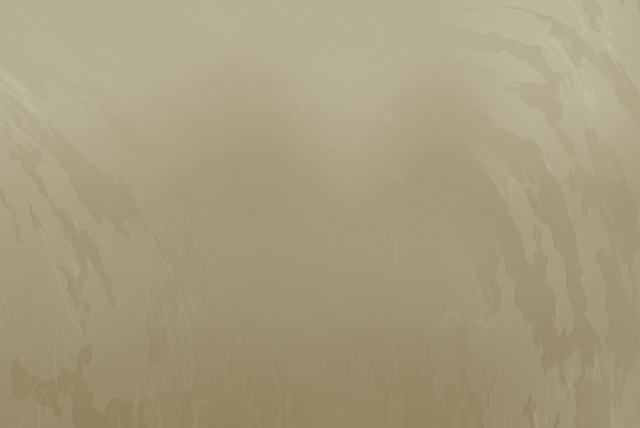
Reproduce this texture procedurally as a WebGL 2 fragment shader.

```glsl
#version 300 es
precision highp float;
// Weathered khaki plaster: cloudy light from above, ragged flaking streaks at the sides, fine scratches.
uniform vec2 u_resolution;
out vec4 fragColor;

float hash(vec2 cell) {
    vec3 h = fract(vec3(cell.xyx) * 0.1031);
    h += dot(h, h.yzx + 33.33);
    return fract((h.x + h.y) * h.z);
}

float noise(vec2 p) {
    vec2 cell = floor(p), f = fract(p);
    f = f * f * (3.0 - 2.0 * f);
    return mix(mix(hash(cell), hash(cell + vec2(1, 0)), f.x),
               mix(hash(cell + vec2(0, 1)), hash(cell + vec2(1, 1)), f.x), f.y);
}

float fbm(vec2 p) {
    float sum = 0.0, gain = 0.52;
    for (int i = 0; i < 5; i++) {
        sum += gain * noise(p);
        p = mat2(1.9, 0.3, -0.3, 1.9) * p + 17.3;
        gain *= 0.5;
    }
    return sum;
}

// Leans the vertical grain to the left as it rises
vec2 bend(vec2 p) {
    float rise = max(p.y - 0.15, 0.0);
    float lean = mix(0.85, 0.4, smoothstep(0.9, 1.35, p.x));
    return vec2(p.x + lean * rise * rise, p.y);
}

// Ragged, elongated field whose threshold outlines the flakes
float flakeField(vec2 p) {
    vec2 q = bend(p);
    q += 0.016 * (vec2(noise(p * 38.0), noise(p * 38.0 + 71.0)) - 0.5);
    float streaks = fbm(q * vec2(25.0, 5.5));
    float blotches = fbm(p * vec2(13.0, 9.0) + 40.0);
    float lowLeft = smoothstep(0.5, 0.1, p.y) * smoothstep(0.6, 0.1, p.x);
    return mix(streaks, blotches, 0.25 + 0.4 * lowLeft);
}

float flake(vec2 p) {
    return smoothstep(-0.022, 0.022, flakeField(p) - 0.5);
}

void main() {
    vec2 uv = gl_FragCoord.xy / u_resolution;
    vec2 p = gl_FragCoord.xy / u_resolution.y;
    float left = 1.0 - smoothstep(0.08, 0.42, uv.x);
    float right = smoothstep(0.66, 0.83, uv.x);

    // Broad cloudy light, reaching lower at the sides and right of centre
    float cloud = fbm(p * 2.6 + 5.0) - 0.5;
    float glow = exp(-pow((uv.x - 0.55) / 0.09, 2.0));
    float horizon = 0.75 - 0.15 * glow - 0.13 * left - 0.13 * right + 0.2 * cloud;
    float tone = 0.06 + 0.38 * smoothstep(-0.02, 0.46, uv.y);
    tone += 0.44 * smoothstep(-0.2, 0.2, uv.y - horizon) + 0.12 * cloud;
    tone += 0.3 * exp(-dot(uv - vec2(1.0, 0.03), uv - vec2(1.0, 0.03)) * 50.0);
    tone -= 0.1 * smoothstep(0.93, 1.0, uv.x) * smoothstep(0.3, 0.7, uv.y);

    // Flakes, with a faint lit rim along their edges
    float body = flake(p);
    float rim = body - flake(p + vec2(-0.0035, 0.003));
    float patches = smoothstep(0.28, 0.6, fbm(p * 3.2 + 23.0));
    float cover = max(left * smoothstep(1.05, 0.5, uv.y), right) * mix(0.45, 1.0, patches);
    cover = max(cover, 0.35 * patches * smoothstep(0.4, 0.05, uv.y));
    tone += cover * (0.17 * (body - 0.42) + 0.1 * rim);

    // Hairline scratches along the bent grain, broken into sparse groups
    vec2 q = bend(p) + 0.004 * noise(p * 45.0);
    float strand = abs(noise(q * vec2(48.0, 6.0) + 9.0) - 0.5);
    float hairline = 1.0 - smoothstep(0.012, 0.045 + fwidth(strand) * 0.4, strand);
    float group = smoothstep(0.55, 0.72, noise(q * vec2(11.0, 7.0) + 31.0));
    tone += 0.13 * hairline * group * mix(0.55, 1.0, max(left, right));

    // Fine horizontal grain
    tone += 0.035 * (noise(p * vec2(45.0, 170.0)) - 0.5);
    tone += 0.025 * (noise(p * 240.0) - 0.5);

    vec3 colour = mix(vec3(0.56, 0.51, 0.38), vec3(0.74, 0.71, 0.60), tone);
    fragColor = vec4(colour, 1.0);
}
```
